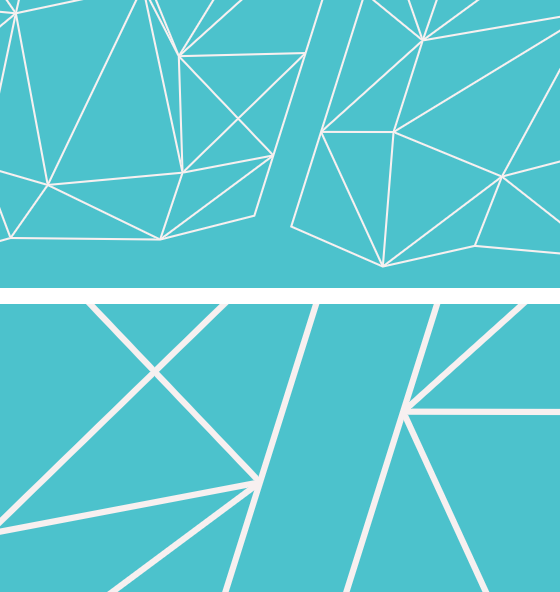
Top: the whole. Bottom: its middle third, enlarged.
Write a Shadertoy shader that draws this background.

```glsl
#define BACKGROUND vec3(0.30, 0.76, 0.80)
#define LINE_COLOR vec3(0.97, 0.94, 0.94)
#define LINE_WIDTH 0.0072
#define CELL vec2(0.36, 0.43)
#define JITTER 0.62
#define LEAN 0.315
#define GAP_HALF 0.07
#define BOTTOM 0.06
#define DROP_CHANCE 0.14
#define CROSS_CHANCE 0.12
#define SEED 3.0

float hash(vec2 p) {
    return fract(sin(dot(p + SEED, vec2(127.1, 311.7))) * 43758.5453);
}

float segmentDistance(vec2 p, vec2 a, vec2 b) {
    vec2 ab = b - a;
    float t = clamp(dot(p - a, ab) / dot(ab, ab), 0.0, 1.0);
    return length(p - a - ab * t);
}

// Columns -1 and 0 border the slanted gap
bool bordersGap(float column) {
    return abs(column + 0.5) < 1.0;
}

// Jittered, leaning lattice split in two by the gap
vec2 meshNode(vec2 id) {
    float side = id.x < 0.0 ? -1.0 : 1.0;
    float steps = abs(id.x + 0.5) - 0.5;
    vec2 offset = JITTER * (vec2(hash(id), hash(id + 57.0)) - 0.5);
    if (bordersGap(id.x)) offset.x = 0.0;
    float y = BOTTOM + (id.y + offset.y) * CELL.y;
    // The lowest row forms a ragged hem that rises towards the gap
    if (id.y < 0.5) {
        y = BOTTOM + 0.12 * hash(id + 91.0);
        if (bordersGap(id.x)) y += 0.13;
    }
    float x = side * (GAP_HALF + steps * CELL.x) + offset.x * CELL.x;
    return vec2(x + LEAN * (y - 0.25), y);
}

void mainImage(out vec4 fragColor, in vec2 fragCoord) {
    float pixel = 1.0 / iResolution.y;
    vec2 p = fragCoord * pixel;
    p.x -= 0.49 * iResolution.x * pixel;

    float d = 1e3;
    for (int column = -6; column <= 5; column++) {
        for (int row = 0; row < 4; row++) {
            vec2 id = vec2(column, row);
            vec2 a = meshNode(id);
            vec2 up = meshNode(id + vec2(0, 1));

            // Edges along the columns
            if (bordersGap(id.x) || hash(id + 13.0) > DROP_CHANCE)
                d = min(d, segmentDistance(p, a, up));

            if (column == -1) continue;
            vec2 right = meshNode(id + vec2(1, 0));
            vec2 across = meshNode(id + vec2(1, 1));

            // Edges along the rows; the hem stays whole
            if (row == 0 || hash(id + 29.0) > DROP_CHANCE)
                d = min(d, segmentDistance(p, a, right));

            // One diagonal per cell, now and then both
            float pick = hash(id + 41.0);
            if (pick < 0.5 + CROSS_CHANCE * 0.5)
                d = min(d, segmentDistance(p, a, across));
            if (pick > 0.5 - CROSS_CHANCE * 0.5)
                d = min(d, segmentDistance(p, right, up));
        }
    }

    float coverage = clamp((0.5 * LINE_WIDTH - d) / pixel + 0.5, 0.0, 1.0);
    fragColor = vec4(mix(BACKGROUND, LINE_COLOR, coverage), 1.0);
}
```
